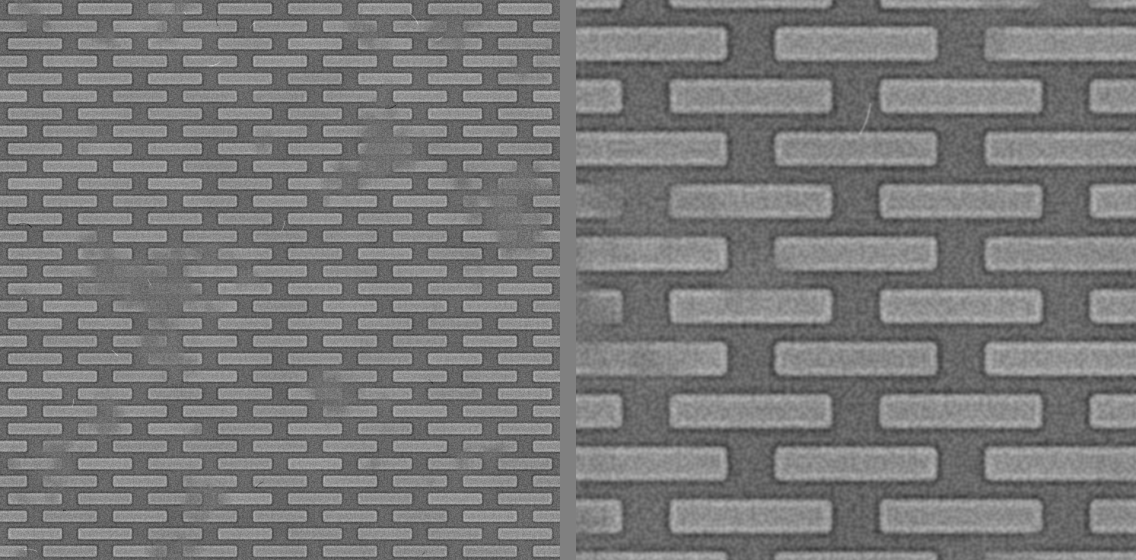
Left, the full canvas; right, a detail of the centre.
A Shadertoy shader for this texture:

```glsl
const vec2 REPEATS = vec2(8.0, 32.0);       // bars across, rows down
const float BAR_ASPECT = 4.0;               // cell width / cell height
const vec2 BAR_HALF = vec2(1.55, 0.325);    // lengths below are in row heights
const float BAR_RADIUS = 0.13;
const float EDGE_SOFTNESS = 0.045;
const float RIM_INSET = 0.09;
const float RIM_WIDTH = 0.06;
const float HALO_OFFSET = 0.045;
const float HALO_WIDTH = 0.065;

const float GROUND_TONE = 0.405;
const float BAR_TONE = 0.55;
const float WORN_TONE = 0.44;
const float RIM_GAIN = 0.085;
const float HALO_DEPTH = 0.085;
const float BAR_VARIATION = 0.03;
const float GRAIN_GAIN = 0.10;
const float CLOUD_GAIN = 0.025;
const float WEAR_MAX = 0.85;
const vec2 WEAR_RANGE = vec2(0.16, 0.52);

const int SCRATCHES = 18;
const float SCRATCH_LENGTH = 0.014;
const float SCRATCH_WIDTH = 0.0009;

const float TAU = 6.2831853;

// Integer hash giving two values in 0..1
vec2 hash2(vec2 cell, float seed) {
    uvec3 v = uvec3(ivec3(vec3(cell, seed))) * 1664525u + 1013904223u;
    v.x += v.y * v.z; v.y += v.z * v.x; v.z += v.x * v.y;
    v ^= v >> 16u;
    v.x += v.y * v.z; v.y += v.z * v.x; v.z += v.x * v.y;
    return vec2(v.xy >> 8u) / 16777216.0;
}

float cornerSlope(vec2 cell, vec2 f, vec2 corner, float period, float seed) {
    float angle = TAU * hash2(mod(cell + corner, period), seed).x;
    return dot(vec2(cos(angle), sin(angle)), f - corner);
}

// Gradient noise that wraps after a whole number of cells
float wrapNoise(vec2 uv, float period, float seed) {
    vec2 p = uv * period;
    vec2 cell = floor(p);
    vec2 f = p - cell;
    vec2 w = f * f * f * (f * (f * 6.0 - 15.0) + 10.0);
    float low = mix(cornerSlope(cell, f, vec2(0, 0), period, seed),
                    cornerSlope(cell, f, vec2(1, 0), period, seed), w.x);
    float high = mix(cornerSlope(cell, f, vec2(0, 1), period, seed),
                     cornerSlope(cell, f, vec2(1, 1), period, seed), w.x);
    return mix(low, high, w.y);
}

float roundedBox(vec2 p, vec2 halfSize, float radius) {
    vec2 q = abs(p) - halfSize + radius;
    return length(max(q, 0.0)) + min(max(q.x, q.y), 0.0) - radius;
}

float bump(float x, float width) {
    return exp(-x * x / (width * width));
}

// Short curved marks, some light and some dark
float scratches(vec2 uv, float pixel) {
    float tone = 0.0;
    float width = max(SCRATCH_WIDTH, 0.6 * pixel);
    for (int i = 0; i < SCRATCHES; i++) {
        vec2 center = hash2(vec2(i, 3), 11.0);
        vec2 shape = hash2(vec2(i, 7), 12.0);
        vec2 kind = hash2(vec2(i, 9), 13.0);
        float angle = TAU * shape.x;
        vec2 q = fract(uv - center + 0.5) - 0.5;
        q = mat2(cos(angle), -sin(angle), sin(angle), cos(angle)) * q;
        q.y += (kind.y - 0.5) * 50.0 * q.x * q.x;
        float reach = SCRATCH_LENGTH * mix(0.15, 1.0, shape.y);
        float dist = length(vec2(max(abs(q.x) - reach, 0.0), q.y));
        tone += bump(dist, width) * (kind.x < 0.6 ? 0.16 : -0.17);
    }
    return tone;
}

void mainImage(out vec4 fragColor, in vec2 fragCoord) {
    vec2 uv = fragCoord / iResolution.xy;
    float pixel = 1.0 / iResolution.y;

    // Staggered bar cells
    vec2 grid = uv * REPEATS;
    grid.x += 0.5 * (1.0 - mod(floor(grid.y), 2.0));
    vec2 id = mod(floor(grid), REPEATS);
    vec2 local = (fract(grid) - 0.5) * vec2(BAR_ASPECT, 1.0);
    float dist = roundedBox(local, BAR_HALF, BAR_RADIUS);
    vec2 barRandom = hash2(id, 1.0);

    // Patchy wear and broad tonal drift
    float patches = wrapNoise(uv, 5.0, 2.0) + 0.5 * wrapNoise(uv, 13.0, 3.0)
                  + 0.25 * wrapNoise(uv, 37.0, 4.0) + 0.12 * (barRandom.y - 0.5);
    float wear = WEAR_MAX * smoothstep(WEAR_RANGE.x, WEAR_RANGE.y, patches);
    float cloud = wrapNoise(uv, 9.0, 5.0) + 0.5 * wrapNoise(uv, 41.0, 6.0);

    // Raised bar, bright inner rim and dark surrounding groove
    float soft = max(EDGE_SOFTNESS, 0.75 * pixel * REPEATS.y);
    float inside = 1.0 - smoothstep(-soft, soft, dist);
    float barTone = BAR_TONE + BAR_VARIATION * (barRandom.x - 0.5);
    float rim = RIM_GAIN * bump(dist + RIM_INSET, RIM_WIDTH);
    float halo = HALO_DEPTH * bump(dist - HALO_OFFSET, HALO_WIDTH);
    halo *= 1.0 + 0.5 * wrapNoise(uv, 17.0, 7.0);
    float tone = mix(GROUND_TONE, barTone, inside) + rim - halo;
    tone = mix(tone, WORN_TONE, wear);

    // Fine grain and surface marks
    float grain = wrapNoise(uv, 384.0, 8.0) + 0.6 * wrapNoise(uv, 190.0, 9.0);
    tone += GRAIN_GAIN * grain + CLOUD_GAIN * cloud + scratches(uv, pixel);
    fragColor = vec4(vec3(clamp(tone, 0.0, 1.0)), 1.0);
}
```
